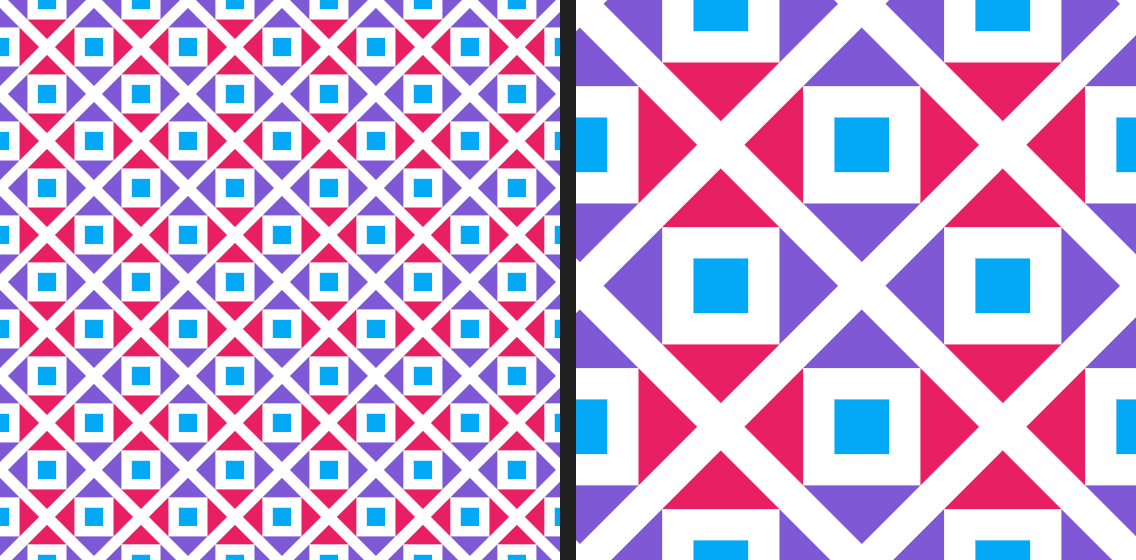
Left: the whole. Right: its middle third, enlarged.
This pattern is drawn by a Shadertoy shader. Its source:

```glsl
// Lattice of two interleaved diamonds split by white diagonal bands. Each diamond
// holds a white square with a blue core, leaving red and purple triangles at its tips.
// Each point picks the nearer diamond, then layers distance-based masks.

const vec3 WHITE  = vec3(1.0);
const vec3 RED    = vec3(0.914, 0.122, 0.388);
const vec3 PURPLE = vec3(0.498, 0.345, 0.835);
const vec3 BLUE   = vec3(0.012, 0.663, 0.965);

// Coverage of a shape from its signed distance, softened over one pixel
float coverage(float dist, float pixel) {
    return clamp(0.5 - dist / pixel, 0.0, 1.0);
}

// Offset from the nearest point of a unit grid that passes through origin
vec2 gridOffset(vec2 p, vec2 origin) {
    return fract(p - origin + 0.5) - 0.5;
}

void mainImage(out vec4 fragColor, in vec2 fragCoord) {
    // Repeats are counted from the top left corner
    float size = min(iResolution.x, iResolution.y);
    float repeats = 5.959;
    float pixel = repeats / size;
    vec2 p = vec2(fragCoord.x, iResolution.y - fragCoord.y) * pixel;

    // Nearer of the two diamond families
    vec2 upright = abs(gridOffset(p, vec2(0.5, 0.0)));
    vec2 sideways = abs(gridOffset(p, vec2(0.0, 0.5)));
    bool isUpright = upright.x + upright.y < sideways.x + sideways.y;

    // Swap axes in the sideways family so that red always lies along y
    vec2 q = isUpright ? upright : sideways.yx;
    float squareRadius = max(q.x, q.y);
    float diamondDist = (q.x + q.y - 0.416) * inversesqrt(2.0);

    // Layers: tip triangles, white square, blue core
    vec3 tipColor = q.y > q.x ? RED : PURPLE;
    vec3 color = mix(WHITE, tipColor, coverage(diamondDist, pixel));
    color = mix(color, WHITE, coverage(squareRadius - 0.208, pixel));
    color = mix(color, BLUE, coverage(squareRadius - 0.097, pixel));

    fragColor = vec4(color, 1.0);
}
```
